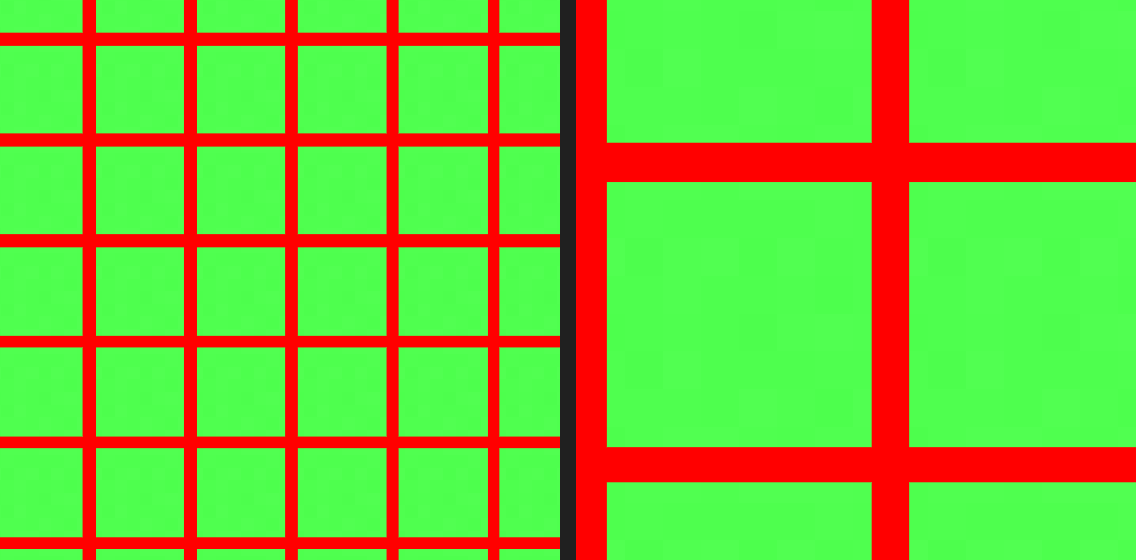
Left, the full canvas; right, a detail of the centre.
Reproduce this pattern procedurally as a WebGL 2 fragment shader.

```glsl
#version 300 es
precision highp float;
// Red square lattice over bright green cells, built from the distance to the
// nearest line on each axis. Bars change width slightly across the canvas,
// and each cell carries the same very faint blocky mottling.

uniform vec2 u_resolution;
out vec4 outColor;

float hash(vec2 p) {
    return fract(sin(dot(p, vec2(127.1, 311.7))) * 4375.85);
}

void main() {
    vec2 uv = gl_FragCoord.xy / u_resolution;
    vec2 pixel = 1.0 / u_resolution;

    // Lattice coordinates: whole numbers fall on the line centres
    vec2 period = vec2(0.1805, 0.18);
    vec2 lattice = (uv - vec2(0.1595, 0.03)) / period;
    vec2 lineIndex = floor(lattice + 0.5);

    // Upright bars thin towards the right, level bars are thicker in the upper half
    vec2 lineWidth = vec2(0.0242 - 0.0009 * clamp(lineIndex.x, 0.0, 4.0),
                          0.0209 + 0.0026 * step(2.5, lineIndex.y));

    // Antialiased bars
    vec2 edgeDistance = abs(lattice - lineIndex) * period - 0.5 * lineWidth;
    vec2 bars = 1.0 - smoothstep(-0.5 * pixel, 0.5 * pixel, edgeDistance);

    // Faint square blocks, identical in every cell
    vec2 block = floor(fract(lattice) * 8.0);
    float mottling = (hash(block) - 0.5) * 0.016;
    vec3 green = vec3(0.31, 1.0, 0.31) + mottling * vec3(1.0, 0.3, 1.0);
    vec3 red = vec3(1.0, 0.0, 0.0);

    outColor = vec4(mix(green, red, max(bars.x, bars.y)), 1.0);
}
```
